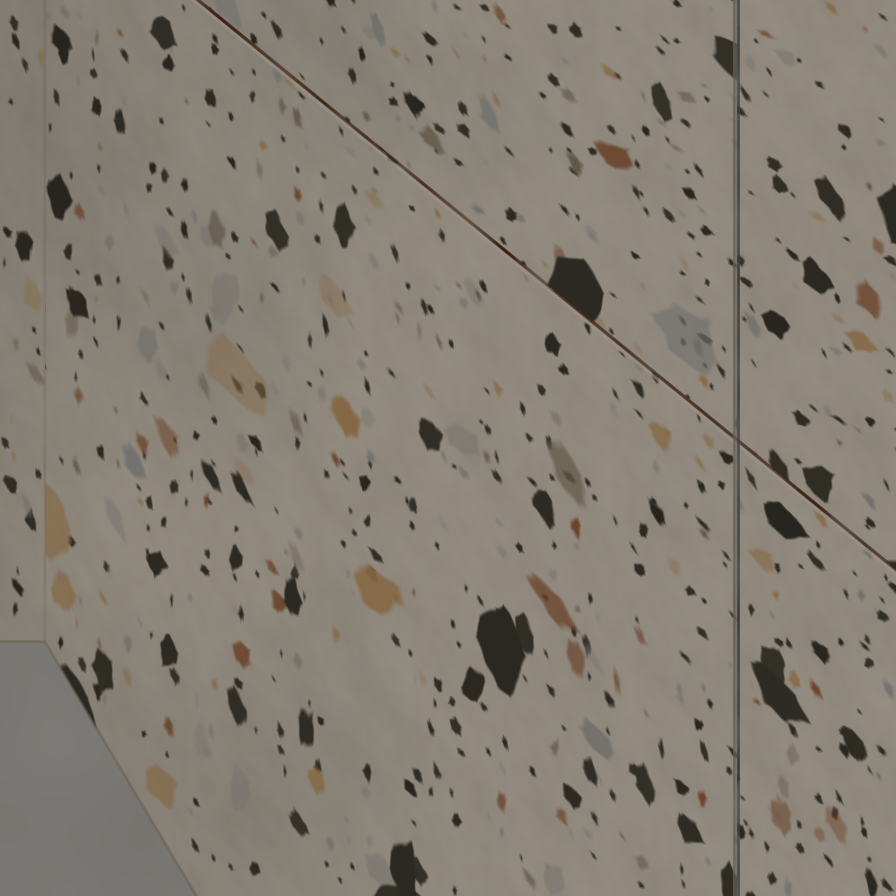
Reproduce this texture procedurally as a Shadertoy shader.

```glsl
// Terrazzo slabs with slanted dark, grey and amber stone chips, cut by thin joints.
#define CELL 0.1        // grid size of the largest chips
#define SOFT 0.0015     // edge softness
#define DARK_SHARE 0.17 // share of cells holding a dark chip
#define TINT_SHARE 0.26 // share of cells holding a coloured chip
#define CEMENT vec3(0.565, 0.535, 0.492)
#define SHADE vec3(0.505, 0.482, 0.442)
#define CHARCOAL vec3(0.165, 0.155, 0.128)
#define GREY vec3(0.43, 0.43, 0.415)
#define AMBER vec3(0.52, 0.41, 0.27)
#define RUST vec3(0.41, 0.25, 0.15)
#define OLIVE vec3(0.38, 0.345, 0.28)

vec3 hash3(vec3 p) {
    p = fract(p * vec3(0.1031, 0.1030, 0.0973));
    p += dot(p, p.yxz + 33.33);
    return fract((p.xxy + p.yxx) * p.zyx);
}

float gradientDot(vec2 cell, vec2 offset) {
    float a = 6.2832 * hash3(vec3(cell, 5.0)).x;
    return dot(vec2(cos(a), sin(a)), offset);
}

float gradientNoise(vec2 p) {
    vec2 i = floor(p), f = p - i, u = f * f * (3.0 - 2.0 * f), e = vec2(1, 0);
    return mix(mix(gradientDot(i, f), gradientDot(i + e, f - e), u.x),
               mix(gradientDot(i + e.yx, f - e.yx), gradientDot(i + 1.0, f - 1.0), u.x), u.y);
}

vec2 rotate(vec2 p, float a) {
    return vec2(cos(a) * p.x - sin(a) * p.y, sin(a) * p.x + cos(a) * p.y);
}

// Chips lean from upper left to lower right, more so toward the upper right
float lean(vec2 p) {
    return 0.2 + 0.2 * p.x + 0.6 * p.x * p.y;
}

// Stretched random polygon; size is half width and half length
float chipDistance(vec2 p, vec2 size, vec3 seed) {
    vec2 q = p / size;
    float d = -1.0;
    for (int k = 0; k < 6; k++) {
        vec3 r = hash3(seed + 13.7 * float(k + 1));
        float a = (float(k) + 0.7 * r.x) * 1.0472;
        d = max(d, dot(q, vec2(cos(a), sin(a))) - mix(0.6, 1.0, r.y));
    }
    return (d + 0.16 * gradientNoise(q * 1.8 + seed.xy * 7.0)) * size.x;
}

vec3 tintOf(float pick) {
    if (pick < 0.5) return mix(GREY, CEMENT, pick * 0.5);
    if (pick < 0.72) return AMBER;
    return pick < 0.84 ? RUST : OLIVE;
}

vec3 addChips(vec3 color, vec2 p, float cell, float reach, float darkShare, float tintShare, float seed) {
    vec2 home = floor(p / cell);
    for (int y = -1; y <= 1; y++)
    for (int x = -1; x <= 1; x++) {
        vec2 id = home + vec2(x, y);
        vec3 place = hash3(vec3(id, seed)), form = hash3(vec3(id, seed + 3.3));
        vec3 kind = hash3(vec3(id, seed + 8.1));
        vec2 center = (id + mix(vec2(0.15), vec2(0.85), place.xy)) * cell;
        float crowd = 1.0 + 0.9 * gradientNoise(center * 6.0 + seed);
        float pick = kind.x / crowd;
        if (pick > darkShare + tintShare) continue;
        float halfLength = cell * reach * mix(0.2, 0.7, form.x * form.x);
        vec2 size = halfLength * vec2(mix(0.28, 0.62, form.y), 1.0);
        vec2 q = rotate(p - center, -lean(center) - 0.6 * (form.z - 0.5));
        float d = chipDistance(q, size, vec3(id, seed + 1.7));
        bool dark = pick < darkShare;
        vec3 tint = dark ? CHARCOAL * mix(0.92, 1.25, kind.y) : tintOf(kind.y);
        float strength = dark ? 1.0 : mix(0.35, 1.0, kind.z);
        float soft = max(SOFT, 0.75 / iResolution.y) * (dark ? 1.0 : 1.5);
        color = mix(color, tint, strength * (1.0 - smoothstep(-soft, soft, d)));
    }
    return color;
}

float stripe(float d, float halfWidth) {
    return 1.0 - smoothstep(halfWidth, halfWidth + 0.0018, abs(d));
}

void mainImage(out vec4 fragColor, in vec2 fragCoord) {
    vec2 p = fragCoord / iResolution.xy;

    // Signed distances to the joints and the plain corner slab
    float diagonal = (p.y - 1.0 + 0.816 * (p.x - 0.221)) / 1.291;
    float upright = p.x - 0.822;
    float corner = max(p.y - 0.284, (p.y - 0.284 + 1.677 * (p.x - 0.05)) / 1.953);
    float slab = step(0.0, diagonal) + 2.0 * step(0.0, upright) + 4.0 * step(p.x, 0.05);

    // Cement with broad shading and faint slanted streaks
    float light = 0.42 + 1.5 * p.x - 0.55 * abs(p.y - 0.45) + 0.5 * gradientNoise(p * 4.0);
    vec3 color = mix(SHADE, CEMENT, smoothstep(0.1, 1.05, light));
    vec2 grain = rotate(p, -0.45);
    color += 0.022 * gradientNoise(grain * vec2(28.0, 11.0));
    color += 0.012 * gradientNoise(grain * vec2(90.0, 45.0));

    // Three sizes of chips, cut off at slab borders
    color = addChips(color, p, CELL * 0.25, 0.7, DARK_SHARE * 1.4, TINT_SHARE * 0.5, 41.0 + slab * 17.0);
    color = addChips(color, p, CELL * 0.5, 0.78, DARK_SHARE * 1.1, TINT_SHARE * 0.65, 23.0 + slab * 17.0);
    color = addChips(color, p, CELL, 1.0, DARK_SHARE, TINT_SHARE, 7.0 + slab * 17.0);

    // Joints: dark groove beside a pale lip
    float wear = 0.8 + 0.5 * gradientNoise(p * 24.0);
    color = mix(color, CEMENT * 1.08, 0.6 * stripe(diagonal + 0.0035, 0.001));
    color = mix(color, RUST * 0.6, wear * stripe(diagonal, 0.0009));
    color = mix(color, GREY * 0.95, 0.6 * stripe(upright, 0.003));
    color = mix(color, CHARCOAL, 0.75 * wear * stripe(upright - 0.0022, 0.0005));
    color = mix(color, OLIVE, 0.6 * wear * stripe(upright + 0.0025, 0.0004));
    color = mix(color, OLIVE, 0.3 * wear * stripe(p.x - 0.05, 0.0006));

    // Plain grey slab in the lower left corner
    vec3 plain = vec3(0.475, 0.465, 0.45) + 0.02 * gradientNoise(p * 9.0);
    color = mix(plain, color, smoothstep(-SOFT, SOFT, corner));
    color = mix(color, OLIVE, 0.45 * stripe(corner, 0.0006));

    fragColor = vec4(color, 1.0);
}
```
